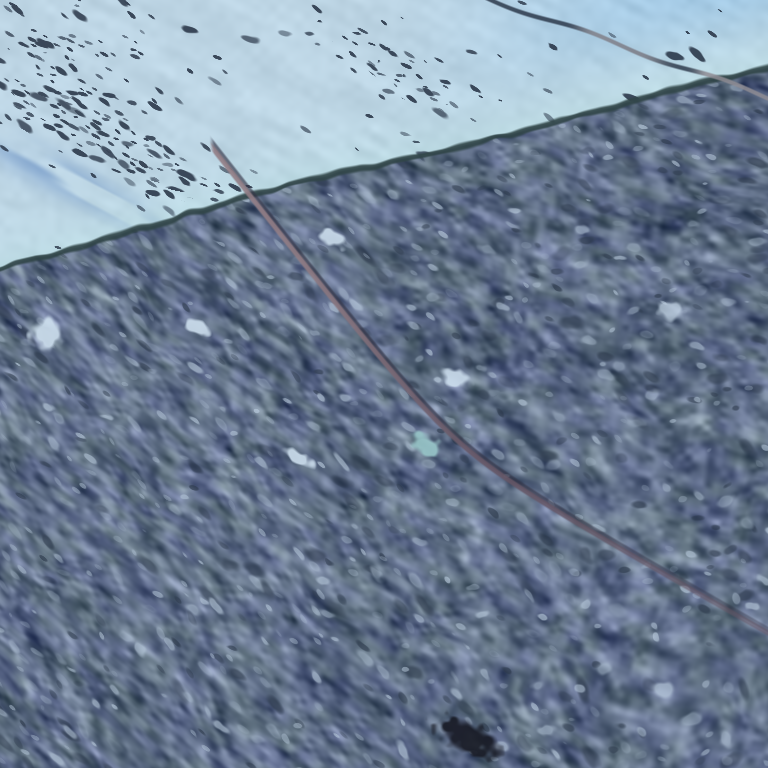
Write a three.js fragment shader that draws this texture.

```glsl
#define SLANT 0.48
#define GRAIN_SCALE 62.0
#define GRAIN_CONTRAST 0.46
#define CHIP_DENSITY 0.36
#define SEAM_WIDTH 0.0035
#define WIRE_WIDTH 0.0032
#define ASPHALT vec3(0.375, 0.435, 0.53)
#define PAINT vec3(0.74, 0.835, 0.895)
#define SOOT vec3(0.17, 0.22, 0.29)

varying vec2 vUv;

float hash(vec2 p) {
  return fract(sin(dot(p, vec2(127.1, 311.7))) * 43758.5453);
}

float noise(vec2 p) {
  vec2 i = floor(p), f = fract(p);
  f = f * f * (3.0 - 2.0 * f);
  return mix(mix(hash(i), hash(i + vec2(1, 0)), f.x),
             mix(hash(i + vec2(0, 1)), hash(i + vec2(1, 1)), f.x), f.y);
}

// Axes along and across a direction that falls to the right
vec2 slanted(vec2 p, float a) {
  float c = cos(a), s = sin(a);
  return vec2(c * p.x - s * p.y, s * p.x + c * p.y);
}

// Scattered irregular grains, one candidate per cell
float specks(vec2 q, float density) {
  float best = 0.0;
  vec2 cell = floor(q);
  for (int j = -1; j <= 1; j++) {
    for (int i = -1; i <= 1; i++) {
      vec2 id = cell + vec2(float(i), float(j));
      vec2 center = id + 0.2 + 0.6 * vec2(hash(id), hash(id + 17.3));
      vec2 d = slanted(q - center, 1.4 * (hash(id + 5.1) - 0.5));
      float radius = mix(0.18, 0.5, pow(hash(id + 9.7), 2.0));
      float r = length(d * vec2(0.75, 1.3)) + 0.18 * (noise(q * 3.0) - 0.5);
      float present = step(hash(id + 31.9), density);
      float strength = mix(0.45, 1.0, hash(id + 43.0));
      best = max(best, present * strength * (1.0 - smoothstep(radius * 0.5, radius * 1.15, r)));
    }
  }
  return best;
}

float blob(vec2 p, vec2 center, vec2 size) {
  vec2 d = slanted(p - center, SLANT) / size;
  return exp(-dot(d, d));
}

// Single larger stone with a ragged rim
float stone(vec2 p, vec2 center, vec2 size) {
  float r = length(slanted(p - center, SLANT) / size);
  return 1.0 - smoothstep(0.65, 1.2, r + 0.7 * (noise(p * 110.0) - 0.5));
}

float line(float d, float width) {
  return 1.0 - smoothstep(width * 0.45, width * 1.5, abs(d));
}

vec3 asphalt(vec2 p) {
  vec2 warp = 0.012 * vec2(noise(p * 14.0), noise(p * 14.0 + 40.0));
  vec2 q = slanted(p + warp, mix(0.75, 0.3, smoothstep(0.0, 0.9, p.x * 0.5 + p.y * 0.5)));
  vec2 g = q * GRAIN_SCALE * vec2(0.75, 1.5);
  float relief = noise(g) - noise(g + vec2(0.35, 0.75));
  float grain = 0.4 * (noise(g * 0.6 + 9.0) - 0.5) + 0.38 * relief
              + 0.35 * (noise(g * 1.9 + 23.0) - 0.5);
  float patches = noise(p * 7.0) - 0.5;
  vec3 c = ASPHALT + GRAIN_CONTRAST * grain + 0.035 * patches;
  c += 0.05 * (noise(g * 0.8 + 70.0) - 0.5) * vec3(0.4, 0.8, -0.9);
  c -= 0.035 * smoothstep(0.55, 1.0, p.x) * smoothstep(0.4, 0.85, p.y);

  // Dark pits and pale chips
  c = mix(c, SOOT, 0.65 * specks(q * vec2(32.0, 52.0) + 80.0, 0.2));
  float chips = specks(q * vec2(36.0, 56.0), CHIP_DENSITY);
  c = mix(c, vec3(0.72, 0.79, 0.86), 0.68 * chips * chips);

  float pale = max(stone(p, vec2(0.061, 0.566), vec2(0.022, 0.021)),
                   stone(p, vec2(0.592, 0.508), vec2(0.020, 0.011)));
  pale = max(pale, stone(p, vec2(0.434, 0.690), vec2(0.020, 0.010)));
  pale = max(pale, stone(p, vec2(0.258, 0.573), vec2(0.015, 0.009)));
  pale = max(pale, stone(p, vec2(0.387, 0.405), vec2(0.024, 0.007)));
  pale = max(pale, 0.7 * stone(p, vec2(0.872, 0.596), vec2(0.018, 0.012)));
  c = mix(c, vec3(0.8, 0.87, 0.93), 0.9 * pale);
  c = mix(c, vec3(0.6, 0.78, 0.79), 0.9 * stone(p, vec2(0.555, 0.421), vec2(0.025, 0.012)));
  return mix(c, vec3(0.09, 0.1, 0.14), 0.9 * stone(p, vec2(0.607, 0.04), vec2(0.042, 0.019)));
}

vec3 paint(vec2 p, float above) {
  vec2 q = slanted(p, SLANT);
  vec3 c = mix(PAINT, vec3(0.63, 0.785, 0.9), smoothstep(0.45, 1.0, p.x) * smoothstep(0.0, 0.13, above));
  c += vec3(0.0, 0.025, 0.0) * exp(-above * 25.0);
  c += 0.05 * (noise(q * vec2(18.0, 85.0)) - 0.5) + 0.03 * (noise(p * 90.0) - 0.5);

  // Blue scrapes and clustered flaking
  float scrape = blob(p, vec2(0.07, 0.775), vec2(0.12, 0.022));
  c = mix(c, vec3(0.48, 0.62, 0.79), 0.85 * scrape * smoothstep(0.25, 0.7, noise(q * vec2(9.0, 80.0))));
  float wear = 0.03 + 0.4 * blob(p, vec2(0.06, 0.93), vec2(0.12, 0.09))
             + 0.75 * blob(p, vec2(0.15, 0.815), vec2(0.17, 0.038))
             + 0.5 * blob(p, vec2(0.54, 0.895), vec2(0.09, 0.025));
  float flakes = max(specks(q * vec2(38.0, 68.0), wear), specks(q * vec2(55.0, 105.0) + 50.0, wear * 0.9));
  return mix(c, SOOT, 0.9 * smoothstep(0.1, 0.8, flakes));
}

void main() {
  vec2 p = vUv;
  float border = 0.659 + 0.255 * p.x + 0.007 * sin(9.0 * p.x - 2.0) * (1.0 - p.x);
  border += 0.005 * (noise(vec2(p.x * 45.0, 3.0)) - 0.5);
  float above = p.y - border;
  vec3 color = mix(asphalt(p), paint(p, max(above, 0.0)), smoothstep(-0.002, 0.002, above));
  float seam = line(above + 0.001, SEAM_WIDTH * (0.7 + 0.8 * noise(p * 40.0)));
  color = mix(color, vec3(0.19, 0.27, 0.28), 0.9 * seam);

  // Long bent wire with a thin shadow
  float x = p.x - 0.59;
  float bend = sqrt(x * x + 0.0064);
  float slope = -0.92 + 0.36 * x / bend;
  float d = (p.y - 0.4026 + 0.92 * x - 0.36 * bend) / sqrt(1.0 + slope * slope);
  float start = smoothstep(0.272, 0.28, p.x);
  float fade = start * mix(1.0, 0.6, smoothstep(0.6, 1.0, p.x));
  color = mix(color, vec3(0.2, 0.2, 0.27), 0.65 * fade * line(d - 0.004, WIRE_WIDTH));
  vec3 rust = mix(vec3(0.57, 0.49, 0.52), vec3(0.4, 0.34, 0.4), smoothstep(0.35, 0.65, p.x));
  color = mix(color, rust, 0.9 * fade * line(d, WIRE_WIDTH));

  // Upper wire crossing the paint
  float e = (p.y - 1.006 + 0.355 * (p.x - 0.625) - 0.003 * sin(p.x * 35.0)) * 0.94;
  float dark = smoothstep(0.3, 0.65, noise(vec2(p.x * 18.0, 8.0)));
  color = mix(color, mix(vec3(0.56, 0.55, 0.58), SOOT, dark), 0.85 * line(e, 0.0028) * step(0.6, p.x));

  gl_FragColor = vec4(clamp(color, 0.0, 1.0), 1.0);
}
```
